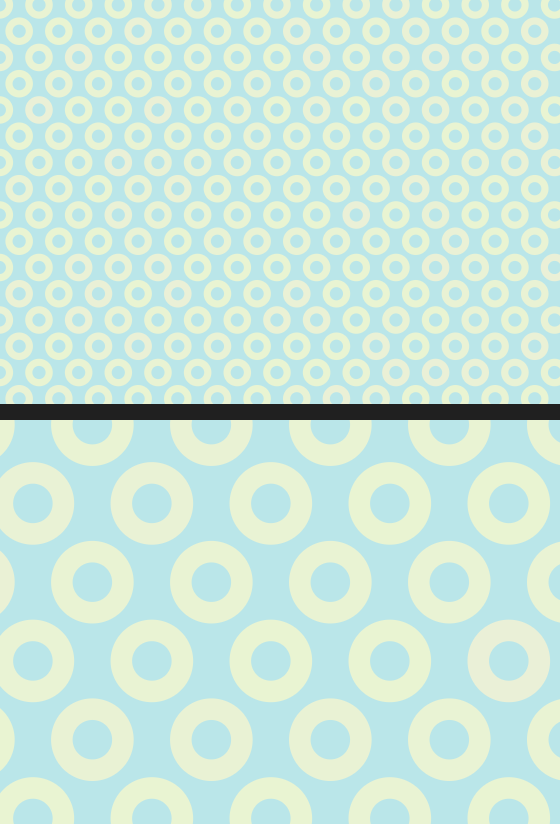
Top, the full canvas; bottom, a detail of the centre.
Give the GLSL for this pattern, as a WebGL 2 fragment shader.

```glsl
#version 300 es
precision highp float;
// Pale cream rings in staggered rows on light aqua.
// Lengths are in column pitches; each pixel tests the nearest ring of three
// neighbouring rows, and a hash tints each ring slightly.

uniform vec2 u_resolution;
out vec4 outColor;

float hash(vec2 cell) {
    vec3 q = fract(vec3(cell.xyx) * 0.1031);
    q += dot(q, q.yzx + 33.33);
    return fract((q.x + q.y) * q.z);
}

// Signed distance to a flat ring
float ringDistance(vec2 p, float inner, float outer) {
    return abs(length(p) - 0.5 * (inner + outer)) - 0.5 * (outer - inner);
}

void main() {
    // 14.12 columns span the width
    float pixel = 14.12 / u_resolution.x;
    vec2 p = gl_FragCoord.xy * pixel - vec2(0.483, 0.132);
    float rowPitch = 0.662;
    float nearestRow = round(p.y / rowPitch);

    vec3 color = vec3(0.73, 0.902, 0.914);

    // Rings reach slightly past their row, so include the rows above and below
    for (float i = -1.0; i <= 1.0; i++) {
        float row = nearestRow + i;
        float shift = 0.5 * mod(row, 2.0);
        float column = round(p.x - shift);
        vec2 local = p - vec2(column + shift, row * rowPitch);

        // Tint runs from greenish to warm cream
        float warmth = hash(vec2(column, row) + 20.0);
        vec3 cream = mix(vec3(0.912, 0.956, 0.824), vec3(0.918, 0.941, 0.843), warmth * warmth);

        float d = ringDistance(local, 0.166, 0.347);
        color = mix(color, cream, clamp(0.5 - d / pixel, 0.0, 1.0));
    }

    outColor = vec4(color, 1.0);
}
```
